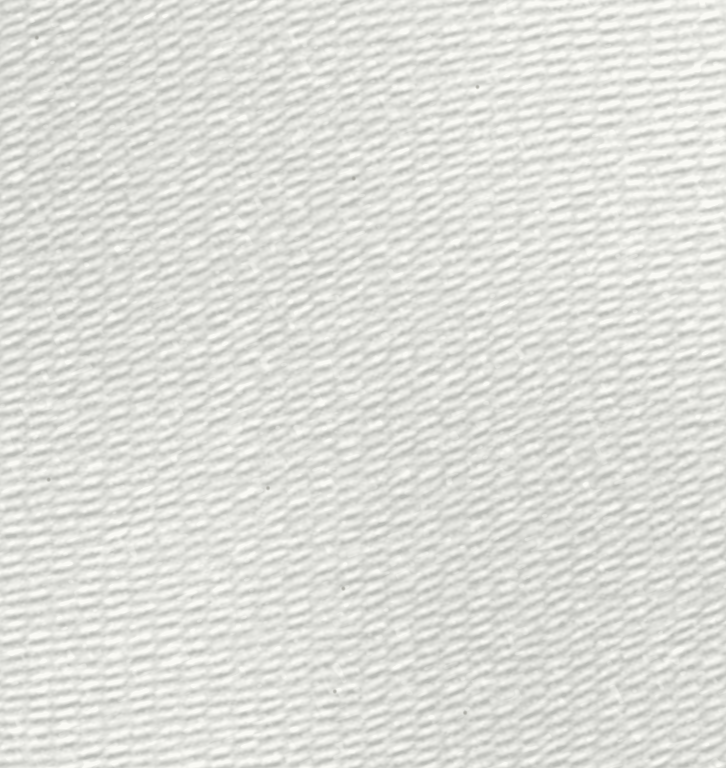
Reproduce this texture procedurally as a Shadertoy shader.

```glsl
// Off-white woven cloth: rows of short, tapered, slanted strands.
// Each strand is a lens with a lit top and a shaded underside, jittered per
// cell; dimples, fibre noise, glints and broad lighting vary the weave.

const vec2  REPEATS      = vec2(28.0, 57.0);  // strands across, rows up
const float ROW_RISE     = 5.5;    // rows climbed from left to right edge
const float STRAND_TILT  = 0.50;   // rise of one strand, in rows
const float CORNER_TILT  = 0.16;   // flatter strands near two corners
const float HALF_LENGTH  = 0.72;   // in columns
const float LIT_WIDTH    = 0.23;   // in rows
const float SHADE_WIDTH  = 0.22;
const float JITTER       = 0.18;
const float WARP         = 0.26;
const float RELIEF       = 0.82;
const float DIMPLE       = 0.34;
const float FIBRE        = 0.46;
const float GLINT        = 0.48;
const float BASE_TONE    = -0.08;
const float CORNER_LIGHT = 0.32;
const float CLOUD_LIGHT  = 0.26;
const float SPECK_CELLS  = 7.0;
const vec3  SHADOW_COLOR = vec3(0.735, 0.74, 0.72);
const vec3  CLOTH_COLOR  = vec3(0.872, 0.875, 0.855);
const vec3  LIGHT_COLOR  = vec3(0.98, 0.98, 0.96);
const vec3  SPECK_COLOR  = vec3(0.60, 0.60, 0.57);

float hash(vec2 p) {
    return fract(sin(dot(p, vec2(127.1, 311.7))) * 43758.545);
}

vec2 hash2(vec2 p) {
    return vec2(hash(p), hash(p + 37.2));
}

float noise(vec2 p) {
    vec2 i = floor(p), f = fract(p);
    f = f * f * (3.0 - 2.0 * f);
    return mix(mix(hash(i), hash(i + vec2(1, 0)), f.x),
               mix(hash(i + vec2(0, 1)), hash(i + vec2(1, 1)), f.x), f.y);
}

float bell(float x, float width) {
    return exp(-x * x / (width * width));
}

// Signed relief: positive on lit strand tops, negative beneath them.
float weave(vec2 p, float tilt) {
    vec2 cell = floor(p);
    float relief = 0.0;
    for (int y = -1; y <= 1; y++) {
        for (int x = -1; x <= 1; x++) {
            vec2 id = cell + vec2(x, y);
            vec2 rnd = hash2(id) - 0.5;
            vec2 d = p - id - 0.5 - rnd * JITTER;
            d.y -= d.x * tilt * (0.8 + 0.5 * hash(id + 9.4));
            float taper = 1.0 - smoothstep(0.12, HALF_LENGTH, abs(d.x));
            float girth = mix(0.55, 1.0, taper);
            float strength = 0.7 + 0.6 * hash(id + 5.8);
            float lit = bell(d.y - 0.10, LIT_WIDTH * girth);
            float shade = bell(d.y + 0.36, SHADE_WIDTH * girth);
            // Small hollow where this strand dips under the next one
            float hollow = bell(d.x - 0.5, 0.13) * bell(d.y + 0.12, 0.25);
            relief += strength * (taper * (lit - 0.95 * shade) - DIMPLE * hollow);
        }
    }
    return relief;
}

// Sparse dark flecks, at most one in each coarse cell.
float specks(vec2 p) {
    vec2 id = floor(p);
    vec2 center = 0.2 + 0.6 * hash2(id + 3.1);
    float present = step(0.88, hash(id + 61.0));
    return present * (1.0 - smoothstep(0.005, 0.028, length(fract(p) - center)));
}

void mainImage(out vec4 fragColor, in vec2 fragCoord) {
    vec2 uv = fragCoord / iResolution.xy;
    float corner = smoothstep(0.15, 0.85, abs(uv.x + uv.y - 1.0));

    // Climbing rows with a slow, uneven drift
    vec2 p = uv * REPEATS;
    p.y -= uv.x * ROW_RISE;
    vec2 drift = vec2(noise(p * vec2(0.4, 0.25)), noise(p * vec2(0.5, 0.3) + 19.0));
    p += (drift - 0.5) * WARP * vec2(0.6, 1.0);

    // Strand relief, then fibre and glints sheared along the strands
    float tilt = mix(STRAND_TILT, CORNER_TILT, corner);
    float relief = weave(p, tilt);
    vec2 q = p + vec2(0.25 * p.y, -STRAND_TILT * p.x);
    float fibre = noise(q * vec2(4.6, 2.8)) + noise(q * vec2(7.0, 4.6) + 7.0) - 1.0;
    float glint = smoothstep(0.70, 0.95, noise(q * vec2(2.8, 2.2) + 43.0));
    float tone = BASE_TONE + relief * RELIEF * (0.9 + 0.2 * corner);
    tone += fibre * FIBRE + glint * GLINT;

    // Broad lighting, brighter toward the lower left and upper right
    tone += CORNER_LIGHT * corner + CLOUD_LIGHT * (noise(uv * 3.0 + 4.0) - 0.5);

    vec3 color = mix(CLOTH_COLOR, SHADOW_COLOR, clamp(-tone, 0.0, 1.0));
    color = mix(color, LIGHT_COLOR, clamp(tone, 0.0, 1.0));
    color = mix(color, SPECK_COLOR, 0.7 * specks(uv * SPECK_CELLS));
    fragColor = vec4(color, 1.0);
}
```
